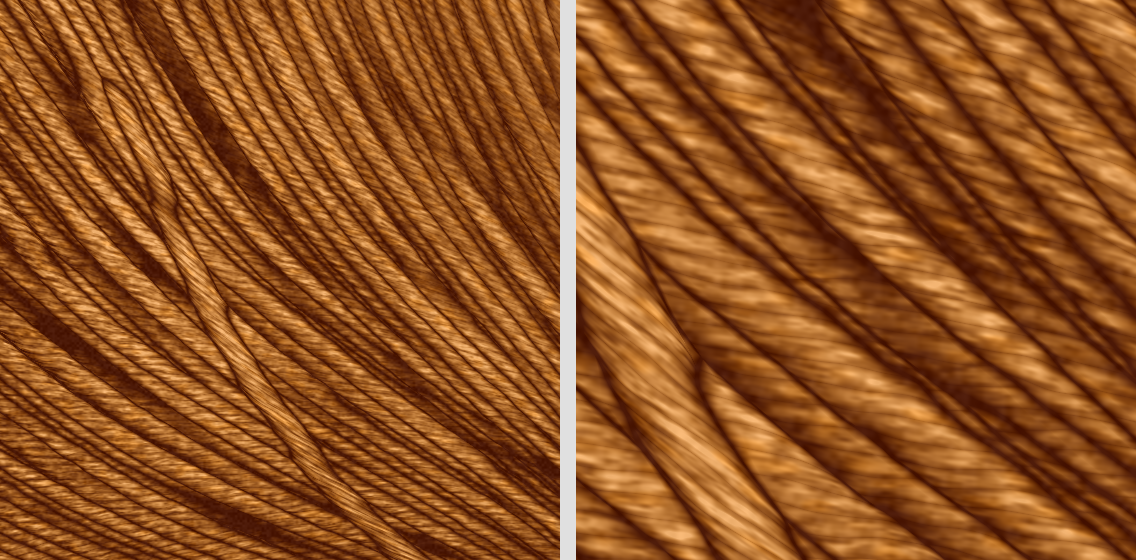
Left: the whole. Right: its middle third, enlarged.
Reproduce this texture procedurally as a Shadertoy shader.

```glsl
// Draws a skein of twisted ochre cotton yarn fanning toward the lower right.
#define POLE vec2(1.55, -0.5)   // where the strands converge
#define SPACING 0.024           // angle between strands
#define RADIUS 0.026            // strand radius
#define HEIGHT_SPREAD 0.027     // how far strands lie over one another
#define PLY_PITCH 0.025         // length of one twist along a strand
#define TWIST_ANGLE 0.52        // slant of the plies against the strand
#define FIBRE_SIZE vec2(0.014, 0.0036)
#define PLY_CONTRAST 0.46
#define FIBRE_CONTRAST 0.86
#define CREASE_WIDTH 0.010
#define BRIGHTNESS 0.40
#define CONTRAST 1.15

struct Surface {
    float top;     // height of the uppermost strand
    float second;  // height of the one below it
    float across;  // signed distance from the strand axis, in radii
    float along;   // distance along the strand
    float id;
};

float hash(vec2 p) {
    return fract(sin(dot(p, vec2(127.1, 311.7))) * 43758.5453);
}

float noise(vec2 p) {
    vec2 i = floor(p), f = fract(p);
    f = f * f * (3.0 - 2.0 * f);
    return mix(mix(hash(i), hash(i + vec2(1, 0)), f.x),
               mix(hash(i + vec2(0, 1)), hash(i + vec2(1, 1)), f.x), f.y);
}

// Keeps the two highest strands; the rounded profile falls off without a cut.
void addStrand(inout Surface s, float offset, float along, float base, float id) {
    float lumps = 0.004 * (noise(vec2(along * 45.0, id * 2.3)) - 0.5);
    float across = (offset + lumps) / RADIUS;
    float height = base + RADIUS * (1.0 - across * across);
    if (height > s.top) {
        s = Surface(height, s.top, across, along, id);
    } else {
        s.second = max(s.second, height);
    }
}

// One layer of the fan; its strands wander, rise and sink along their length.
void addFan(inout Surface s, vec2 p, vec2 pole, float base, float seed) {
    vec2 fromPole = p - pole;
    float r = length(fromPole);
    float angle = atan(fromPole.y, fromPole.x) + 0.045 * sin(2.8 * r + 0.8);
    float cell = floor(angle / SPACING);
    for (int k = -4; k <= 4; k++) {
        float id = cell + float(k) + seed;
        float wander = 1.1 * (noise(vec2(r * 2.4, id * 5.3)) - 0.5);
        float offset = ((id - seed + 0.5 + wander) * SPACING - angle) * r;
        float lift = 0.6 * hash(vec2(id, 4.0)) + 0.4 * noise(vec2(r * 3.5, id * 9.1));
        addStrand(s, offset, hash(vec2(id, 8.0)) - r, base + HEIGHT_SPREAD * lift, id);
    }
}

// One loose strand that emerges at the upper left and crosses the others.
void addLooseStrand(inout Surface s, vec2 p) {
    float t = 0.92 - p.y;
    float axis = 0.17 + 0.42 * t + 0.25 * t * t * t * t;
    axis += 0.014 * (noise(vec2(t * 6.0, 3.0)) - 0.5);
    float slope = 0.42 + t * t * t;
    float base = mix(-0.10, 0.030, smoothstep(-0.1, 0.12, t));
    addStrand(s, (p.x - axis) / sqrt(1.0 + slope * slope), 1.15 * t, base, 7.0);
}

// Ochre ramp from deep brown shadow to pale highlight.
vec3 yarnColor(float t) {
    return vec3(0.29 + 0.73 * t - 0.12 * t * t,
                0.09 + 0.555 * t,
                0.02 + 0.12 * t + 0.24 * t * t);
}

void mainImage(out vec4 fragColor, in vec2 fragCoord) {
    vec2 p = fragCoord / iResolution.y;

    Surface s = Surface(-1.0, -1.0, 0.0, 0.0, 0.0);
    addFan(s, p, POLE + vec2(0.14, 0.04), -0.008, 300.0);
    addFan(s, p, POLE, 0.0, 0.0);
    addLooseStrand(s, p);

    // Twist coordinates wrapped around the strand
    float q = clamp(s.across, -1.0, 1.0);
    float around = 0.9 * RADIUS * asin(q);
    float sa = sin(TWIST_ANGLE), ca = cos(TWIST_ANGLE);
    vec2 twist = vec2(s.along * ca + around * sa, around * ca - s.along * sa);

    // Plies and the short fibres inside them
    float jitter = 0.7 * noise(vec2(s.along * 25.0, s.id * 3.7));
    float phase = twist.y / (PLY_PITCH * sa) + jitter;
    float ply = pow(abs(sin(3.14159 * phase)) + 0.01, 0.7);
    vec2 fibreUv = twist / FIBRE_SIZE + s.id * 7.0;
    float fibre = 0.65 * noise(fibreUv) + 0.35 * noise(fibreUv * vec2(1.9, 1.7) + 31.0);

    // Focus softens toward the upper right
    float blur = smoothstep(1.0, 1.9, p.x + p.y);
    float detail = 1.0 - 0.45 * blur;

    // Light from the upper right, dark creases between strands
    float diffuse = 0.78 * sqrt(1.0 - q * q) + 0.28 * q;
    float crease = 1.0 - exp(-(s.top - s.second) / CREASE_WIDTH);
    crease = mix(crease, 0.85, 0.25 * blur);
    float tone = BRIGHTNESS + 0.52 * diffuse;
    tone += detail * PLY_CONTRAST * (ply - 0.70);
    tone += detail * FIBRE_CONTRAST * (fibre - 0.5) * (0.5 + 0.7 * ply);
    tone += 4.0 * max(s.top - 0.040, -0.03);
    tone += 0.26 * (noise(p * 5.0) - 0.5) + 0.14 * (hash(vec2(s.id, 2.0)) - 0.5);
    tone = clamp(0.54 + CONTRAST * (tone * crease - 0.54), 0.0, 1.1);

    // Warm orange glints and a trace of fuzz
    float warm = smoothstep(0.55, 0.9, noise(twist * vec2(45.0, 110.0) + s.id));
    vec3 color = yarnColor(tone) + warm * tone * vec3(0.03, -0.01, -0.07);
    color += 0.07 * (noise(p * 230.0) - 0.5);
    fragColor = vec4(clamp(color, 0.0, 1.0), 1.0);
}
```
